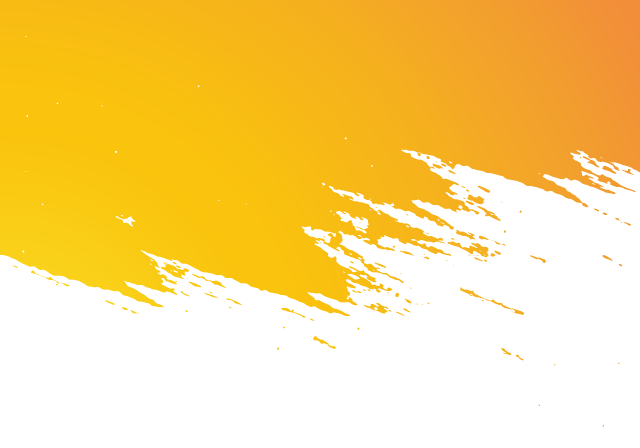
Reproduce this background procedurally as a WebGL 1 fragment shader.

```glsl
precision highp float;
uniform vec2 u_resolution;

const float SLOPE = 0.32;

float hash(vec2 p) {
  p = fract(p * vec2(0.1031, 0.1137));
  p += dot(p, p.yx + 33.33);
  return fract((p.x + p.y) * p.x * 7.31 + p.y * 13.7);
}

float noise(vec2 p) {
  vec2 i = floor(p), f = fract(p);
  f = f * f * (3.0 - 2.0 * f);
  float low = mix(hash(i), hash(i + vec2(1.0, 0.0)), f.x);
  float high = mix(hash(i + vec2(0.0, 1.0)), hash(i + 1.0), f.x);
  return mix(low, high, f.y);
}

// Distance to a segment whose radius grows from r0 to r1
float taper(vec2 p, vec2 a, vec2 b, float r0, float r1) {
  vec2 d = b - a;
  float t = clamp(dot(p - a, d) / dot(d, d), 0.0, 1.0);
  return length(p - a - d * t) - mix(r0, r1, t);
}

// Ragged stroke end: x = where paint stops, y = how cleanly it stops
vec2 tooth(float v, float top, float height, float tipX, float bulge, float notchAt) {
  float t = (v - top) / height;
  float notch = smoothstep(notchAt - 0.07, notchAt, t)
              * (1.0 - smoothstep(notchAt, 1.0, t));
  float x = tipX + bulge * smoothstep(0.0, 0.45, t) - 0.062 * notch;
  return vec2(x, smoothstep(notchAt - 0.06, notchAt, t));
}

// Stroke end for each band across the sloping brush direction
vec2 strokeEnd(float v) {
  if (v < -0.053) return vec2(2.0, 0.0);
  if (v < 0.026) return tooth(v, -0.053, 0.079, 0.892, 0.020, 0.68);
  if (v < 0.129) return tooth(v, 0.026, 0.103, 0.634, 0.070, 0.78);
  if (v < 0.203) {
    float x = 0.71 - 0.11 * smoothstep(0.155, 0.18, v);
    return vec2(x - 0.13 * smoothstep(0.184, 0.203, v), 0.0);
  }
  if (v < 0.322) return tooth(v, 0.203, 0.119, 0.471, 0.074, 0.84);
  if (v < 0.400) return tooth(v, 0.322, 0.078, 0.232, 0.023, 0.73);
  return vec2(-1.0, 1.0);
}

// Sparse round specks, one candidate per cell
float speck(vec2 p) {
  vec2 cell = floor(p * 40.0);
  vec2 center = 0.2 + 0.6 * vec2(hash(cell + 7.0), hash(cell + 19.0));
  float radius = 0.03 + 0.04 * hash(cell + 31.0);
  float dist = length(fract(p * 40.0) - center);
  return step(0.96, hash(cell + 3.0)) * step(dist, radius);
}

// Paint coverage at one point, 0 or 1
float paintAt(vec2 p) {
  float wobble = 0.006 * (noise(p * 22.0) - 0.5) + 0.004 * (noise(p * 130.0) - 0.5);
  float v = p.y - SLOPE * p.x + wobble;
  vec2 end = strokeEnd(v);
  float gap = p.x - end.x;

  // Dry bristle streaks thin out past the stroke end
  vec2 bristle = vec2(p.x + 0.44 * p.y, p.y - 0.44 * p.x);
  float grain = noise(bristle * vec2(130.0, 340.0));
  float streak = 0.6 * noise(bristle * vec2(26.0, 190.0)) + 0.4 * grain;
  float limit = 0.42 * smoothstep(-0.02, 0.012, gap)
              + 0.30 * smoothstep(0.005, 0.14, gap)
              + 0.28 * smoothstep(0.10, 0.24, gap)
              + 0.40 * end.y * smoothstep(-0.003, 0.003, gap);
  float paint = step(limit + 0.12 * smoothstep(-0.02, 0.0, gap), streak);
  if (gap < -0.02) paint = 1.0;

  // Scratches cut through the paint
  float rough = 0.009 * (grain - 0.5) + 0.006 * (streak - 0.5);
  float cut = taper(p, vec2(0.508, 0.291), vec2(0.70, 0.365), 0.001, 0.013);
  cut = min(cut, taper(p, vec2(0.516, 0.327), vec2(0.569, 0.354), 0.003, 0.008));
  cut = min(cut, taper(p, vec2(0.182, 0.340), vec2(0.203, 0.347), 0.000, 0.005));
  if (cut + rough < 0.0) paint = 0.0;

  // Loose slivers of paint
  float sliver = taper(p, vec2(0.016, 0.414), vec2(0.108, 0.446), 0.000, 0.0015);
  sliver = min(sliver, taper(p, vec2(0.165, 0.470), vec2(0.216, 0.491), 0.001, 0.000));
  sliver = min(sliver, taper(p, vec2(0.443, 0.482), vec2(0.510, 0.508), 0.001, 0.000));
  sliver = min(sliver, taper(p, vec2(0.494, 0.529), vec2(0.522, 0.543), 0.002, 0.000));
  sliver = min(sliver, taper(p, vec2(0.787, 0.547), vec2(0.816, 0.561), 0.002, 0.000));
  sliver = min(sliver, taper(p, vec2(0.829, 0.398), vec2(0.850, 0.408), 0.001, 0.001));
  sliver = min(sliver, taper(p, vec2(0.942, 0.400), vec2(0.970, 0.414), 0.002, 0.000));
  sliver = min(sliver, taper(p, vec2(0.720, 0.452), vec2(0.816, 0.490), 0.002, 0.001));
  sliver = min(sliver, taper(p, vec2(0.912, 0.319), vec2(0.984, 0.352), 0.001, 0.001));
  if (sliver + 0.006 * (grain - 0.5) < 0.0) paint = 1.0;

  float stray = speck(p) * step(0.0, v) * step(v, 0.43);
  return mix(paint, 1.0 - paint, stray);
}

// Warm radial gradient from yellow to orange
vec3 paintColor(vec2 p) {
  float r = length(p - vec2(0.0, 0.625));
  vec3 color = mix(vec3(0.98, 0.83, 0.11), vec3(0.98, 0.765, 0.05), smoothstep(0.15, 0.46, r));
  color = mix(color, vec3(0.965, 0.71, 0.10), smoothstep(0.46, 0.74, r));
  color = mix(color, vec3(0.95, 0.63, 0.175), smoothstep(0.68, 1.0, r));
  return mix(color, vec3(0.95, 0.55, 0.23), smoothstep(0.93, 1.2, r));
}

void main() {
  // Width spans 0 to 1, y grows downward from the top edge
  vec2 p = vec2(gl_FragCoord.x, u_resolution.y - gl_FragCoord.y) / u_resolution.x;
  float coverage = 0.0;
  for (int i = 0; i < 9; i++) {
    vec2 offset = vec2(mod(float(i), 3.0), floor(float(i) / 3.0)) - 1.0;
    coverage += paintAt(p + offset / (3.0 * u_resolution.x)) / 9.0;
  }
  gl_FragColor = vec4(mix(vec3(1.0), paintColor(p), coverage), 1.0);
}
```
